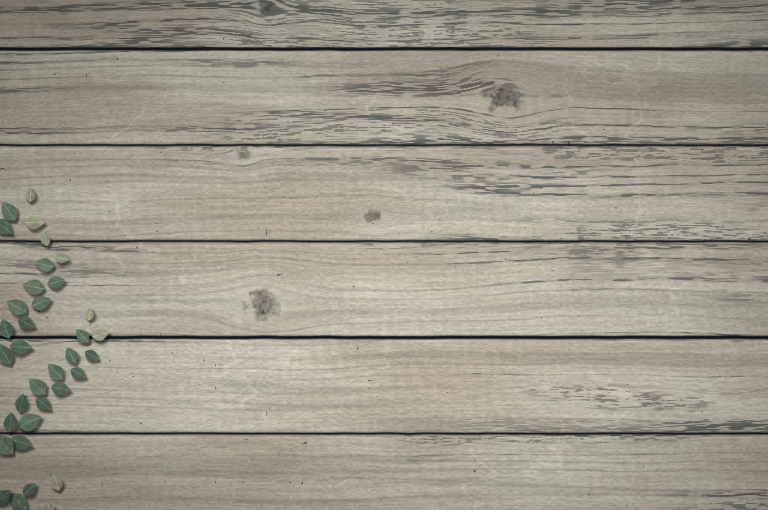
Write a Shadertoy shader that draws this texture.

```glsl
float hash(vec2 p) {
    return fract(sin(dot(p, vec2(127.1, 311.7))) * 43758.5453);
}

float noise(vec2 p) {
    vec2 i = floor(p), f = fract(p);
    f = f * f * (3.0 - 2.0 * f);
    return mix(mix(hash(i), hash(i + vec2(1, 0)), f.x),
               mix(hash(i + vec2(0, 1)), hash(i + vec2(1, 1)), f.x), f.y);
}

float fbm(vec2 p) {
    float sum = 0.0, amp = 0.5;
    for (int i = 0; i < 4; i++) {
        sum += amp * noise(p);
        p = p * 2.03 + 17.3;
        amp *= 0.5;
    }
    return sum / 0.9375;
}

// Pointed oval along x, half length size
float leafDistance(vec2 p, float size) {
    float s = p.x / size;
    return abs(p.y) - 0.65 * size * (1.0 - s * s) * (1.0 - 0.3 * clamp(s, -1.0, 1.0));
}

vec3 plankColor(vec2 uv, float row) {
    // Knots: position, radius, darkness
    vec4 knots[5] = vec4[5](vec4(0.986, 0.808, 0.033, 0.9), vec4(0.518, 0.405, 0.034, 0.7),
                            vec4(0.732, 0.576, 0.015, 0.7), vec4(0.520, 0.985, 0.018, 0.8),
                            vec4(0.480, 0.696, 0.014, 0.6));
    float seed = row * 7.31 + 3.0;
    float grainY = uv.y + 0.035 * (fbm(vec2(uv.x * 2.2 + seed, uv.y * 5.0)) - 0.5);
    float core = 0.0, halo = 0.0;
    for (int i = 0; i < 5; i++) {
        vec4 k = knots[i];
        vec2 d = uv - k.xy;
        float same = step(abs(floor((k.y - 0.15) / 0.1885) - row), 0.5);
        float r = length(d * vec2(0.75, 1.0)) / k.z;
        grainY -= same * d.y * 0.85 * exp(-r * r * 0.25);
        float rough = r + 1.1 * (fbm(uv * 75.0) - 0.5);
        core = max(core, same * k.w * smoothstep(0.95, 0.35, rough));
        halo = max(halo, same * exp(-r * r * 0.4));
    }

    // Growth lines, broken into dark weathered fibres
    float growth = noise(vec2(uv.x * 0.9 + seed, grainY * 62.0 + seed));
    float ridge = smoothstep(0.16, 0.0, abs(growth - 0.5));
    float streak = noise(vec2(uv.x * 45.0 + seed, grainY * 420.0));
    float fibre = noise(vec2(uv.x * 14.0, grainY * 300.0 + seed));
    float speck = noise(uv * vec2(170.0, 400.0));
    float wear = fbm(vec2(uv.x * 1.7 + seed * 3.0, grainY * 13.0));
    float local = fract((uv.y - 0.15) / 0.1885);
    wear += 0.12 * smoothstep(0.2, 0.0, min(local, 1.0 - local));
    wear += 0.10 * smoothstep(0.55, 1.0, uv.y) - 0.03;
    float crack = ridge * smoothstep(0.42, 0.62, wear) * smoothstep(0.35, 0.65, streak);
    float patches = smoothstep(0.58, 0.74, wear) * smoothstep(0.45, 0.7, 0.6 * streak + 0.4 * speck);

    vec3 color = mix(vec3(0.77, 0.75, 0.69), vec3(0.71, 0.67, 0.61),
                     smoothstep(0.3, 0.7, fbm(uv * vec2(2.5, 9.0) + seed)));
    color *= 0.97 + 0.05 * hash(vec2(row, 4.7));
    color *= 1.0 + 0.10 * (fibre - 0.5) + 0.14 * (speck - 0.5);
    color *= 1.0 - 0.09 * ridge;
    color = mix(color, vec3(0.80, 0.79, 0.73), 0.35 * halo);
    color = mix(color, vec3(0.29, 0.31, 0.31), 0.72 * max(crack, 0.75 * patches));
    vec3 knotTone = mix(vec3(0.20, 0.21, 0.21), vec3(0.58, 0.56, 0.51), fbm(uv * vec2(190.0, 120.0)));
    color = mix(color, knotTone, core);

    // Pale scuffs and tiny nail marks
    float scuff = smoothstep(0.025, 0.0, abs(fbm(uv * vec2(6.0, 9.0) + 41.0) - 0.5));
    color += 0.05 * scuff * smoothstep(0.5, 0.7, fbm(uv * 4.0 + 8.0));
    float pit = smoothstep(0.93, 0.98, noise(uv * 130.0)) * step(0.8, hash(floor(uv * 30.0)));
    return mix(color, vec3(0.25), 0.6 * pit);
}

// Leaves alternate along each stem, growing towards its root
vec3 addVines(vec3 color, vec2 uv, float px) {
    vec4 stems[4] = vec4[4](vec4(0.105, 0.525, 0.025, 0.300), vec4(0.190, 0.375, 0.020, 0.120),
                            vec4(0.070, 0.605, -0.015, 0.540), vec4(0.115, 0.038, 0.010, 0.010));
    for (int v = 0; v < 4; v++) {
        vec2 along = stems[v].zw - stems[v].xy;
        vec2 side = normalize(vec2(-along.y, along.x));
        float count = floor(length(along) * 46.0);
        for (float i = 0.0; i <= count; i++) {
            float t = i / count, rnd = hash(vec2(i, float(v) + 2.0));
            float flip = mod(i, 2.0) * 2.0 - 1.0;
            vec2 center = stems[v].xy + along * t
                        + side * (flip * 0.017 + 0.015 * sin(t * 6.3));
            float size = mix(0.015, 0.024, t) * (0.85 + 0.35 * rnd);
            float angle = atan(side.y * flip, side.x * flip) + flip * 0.5 + 1.4 * (rnd - 0.5);
            mat2 turn = mat2(cos(angle), -sin(angle), sin(angle), cos(angle));
            vec2 p = turn * (uv - center);
            float shadow = leafDistance(turn * (uv - center - vec2(0.004, -0.006)), size);
            color *= 1.0 - 0.5 * smoothstep(0.006, -0.004, shadow);

            float veins = smoothstep(0.0016, 0.0004, abs(p.y));
            veins += 0.35 * smoothstep(0.6, 1.0, sin((p.x - abs(p.y)) * 900.0));
            vec3 leaf = mix(vec3(0.33, 0.42, 0.36), vec3(0.46, 0.54, 0.46), rnd);
            leaf = mix(leaf, vec3(0.70, 0.70, 0.59), step(i, 1.5) * 0.8);
            leaf *= 0.88 + 0.18 * noise(uv * 160.0) + 4.0 * p.y;
            leaf += 0.10 * veins;
            color = mix(color, leaf, smoothstep(px, -px, leafDistance(p, size)));
        }
    }
    return color;
}

void mainImage(out vec4 fragColor, in vec2 fragCoord) {
    vec2 uv = fragCoord / iResolution.y;
    float px = 1.0 / iResolution.y;
    float v = (uv.y - 0.15) / 0.1885;
    vec3 color = plankColor(uv, floor(v));

    // Seams between boards, with a pale worn lip below
    float seam = floor(v + 0.5);
    float offset = (v - seam) * 0.1885 + 0.0012 * (noise(vec2(uv.x * 25.0, seam)) - 0.5);
    float halfWidth = 0.0021 + 0.0009 * cos(2.094 * (seam - 1.0));
    color += 0.06 * smoothstep(0.005, 0.0, abs(offset + 0.008)) * noise(uv * vec2(30.0, 90.0));
    color *= 1.0 - 0.3 * smoothstep(0.008, 0.0, abs(offset));
    color = mix(color, vec3(0.09, 0.10, 0.12),
                smoothstep(halfWidth + px, halfWidth - px, abs(offset)));

    color = addVines(color, uv, px);

    // Darkened corners
    vec2 fromCenter = fragCoord / iResolution.xy * 2.0 - vec2(1.04, 0.94);
    color *= 1.03 - 0.17 * dot(fromCenter, fromCenter);
    fragColor = vec4(clamp(color, 0.0, 1.0), 1.0);
}
```
